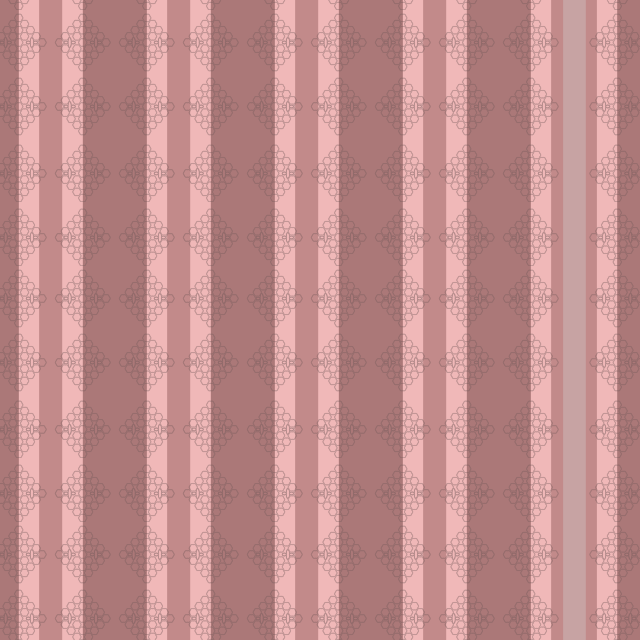
Give the GLSL for this pattern, as a three.js fragment shader.

```glsl
// Rose vertical stripes with lace diamonds of small rings and one inserted grey band.
varying vec2 vUv;

const vec3 DARK_ROSE = vec3(0.67, 0.47, 0.47);
const vec3 MID_ROSE = vec3(0.76, 0.54, 0.54);
const vec3 LIGHT_ROSE = vec3(0.94, 0.72, 0.72);
const vec3 GREY_BAND = vec3(0.78, 0.64, 0.64);
const vec3 INK = vec3(0.45, 0.35, 0.35);

const float STRIPE_PERIOD = 0.2;
const float STRIPE_CENTER = 0.0793;
const float LIGHT_HALF = 0.05;
const float MID_HALF = 0.018;
const float BAND_START = 0.880;
const float BAND_WIDTH = 0.0352;

const float MOTIF_PERIOD = 0.1;
const vec2 MOTIF_ORIGIN = vec2(0.0293, 0.0664);  // from the top left
const float ROW_SHIFT = 0.0046;                  // extra drop of every second pair of rows
const vec2 RING_STEP = vec2(0.0091, 0.0096);
const float RING_RADIUS = 0.0061;
const float FLOWER_OFFSET = 0.0205;
const float LINE_HALF = 0.00095;
const float RING_OPACITY = 0.36;
const float FLOWER_OPACITY = 0.46;
const float SOFT = 0.0008;

float inside(float d) {
  return 1.0 - smoothstep(-SOFT, SOFT, d);
}

float ringOutline(vec2 p) {
  float angle = atan(p.y, p.x + 1e-6);
  return abs(length(p) - RING_RADIUS * (1.0 + 0.05 * cos(6.0 * angle)));
}

float ellipseOutline(vec2 p, vec2 radii) {
  float k = length(p / radii);
  float slope = length(p / (radii * radii));
  return abs(k * (k - 1.0) / max(slope, 1e-3));
}

// Diamond of five by five rings, leaving two places for flowers
float ringLattice(vec2 p) {
  float d = 1.0;
  for (int i = -2; i <= 2; i++) {
    for (int j = -2; j <= 2; j++) {
      if (i == j && i * i == 1) continue;
      vec2 center = vec2(float(i + j), float(i - j)) * RING_STEP;
      d = min(d, ringOutline(p - center));
    }
  }
  return d;
}

// Tall loop with a small petal on either side, mirrored left and right
float flowerPair(vec2 p) {
  vec2 q = vec2(abs(p.x) - FLOWER_OFFSET, p.y);
  float loop = ellipseOutline(q, vec2(0.0026, 0.0075));
  float petal = ellipseOutline(vec2(abs(q.x) - 0.0056, q.y), vec2(0.0031, 0.0022));
  return min(loop, petal);
}

vec3 stripes(float x) {
  float fromCenter = abs(mod(x - STRIPE_CENTER + 0.5 * STRIPE_PERIOD, STRIPE_PERIOD) - 0.5 * STRIPE_PERIOD);
  vec3 color = mix(DARK_ROSE, LIGHT_ROSE, inside(fromCenter - LIGHT_HALF));
  return mix(color, MID_ROSE, inside(fromCenter - MID_HALF));
}

vec2 motifPoint(vec2 p) {
  vec2 q = p - MOTIF_ORIGIN;
  vec2 cell = floor(q / MOTIF_PERIOD + 0.5);
  q -= cell * MOTIF_PERIOD;
  q.y -= ROW_SHIFT * step(1.5, mod(cell.y, 4.0));
  return q;
}

void main() {
  // The inserted band pushes everything after it to the right
  float x = vUv.x - clamp(vUv.x - BAND_START, 0.0, BAND_WIDTH);
  vec3 color = stripes(x);

  vec2 p = motifPoint(vec2(x, 1.0 - vUv.y));
  float rings = inside(ringLattice(p) - LINE_HALF) * RING_OPACITY;
  float flowers = inside(flowerPair(p) - LINE_HALF) * FLOWER_OPACITY;
  color = mix(color, INK, max(rings, flowers));

  float band = abs(vUv.x - BAND_START - 0.5 * BAND_WIDTH) - 0.5 * BAND_WIDTH;
  color = mix(color, GREY_BAND, inside(band));
  gl_FragColor = vec4(color, 1.0);
}
```
